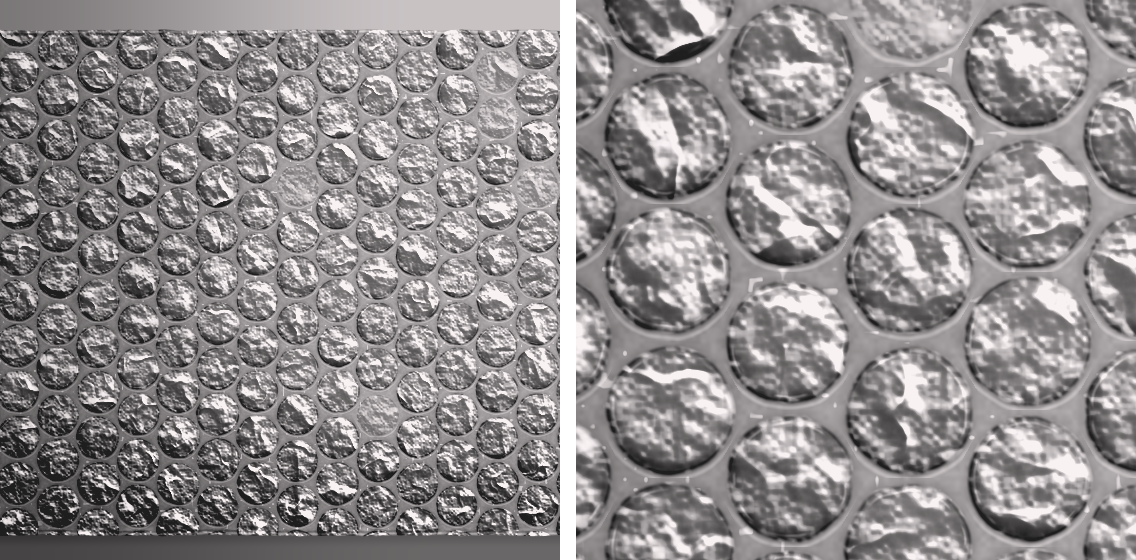
Left, the full canvas; right, a detail of the centre.
Give the GLSL for this texture, as a three.js fragment shader.

```glsl
// Sheet of crumpled bubble film on a grey backdrop: staggered columns of round
// bubbles, each with its own random creases. Creases form a height field whose
// slope is lit from the upper right; glints, rims and film grain are added.
varying vec2 vUv;

const vec2 PITCH = vec2(0.0713, 0.0816);   // column and row spacing
const vec2 FIRST = vec2(0.0326, 0.8717);   // centre of the first bubble
const float RADIUS = 0.0372;
const float JITTER = 0.0025;
const float SHEET_TOP = 0.946;
const float SHEET_BOTTOM = 0.044;
const float SOFT = 0.0016;                 // edge smoothing
const float POPPED_SHARE = 0.04;
const float CREASE_SHARPNESS = 5.5;
const vec2 LIGHT = vec2(0.5, 0.866);
const vec3 TINT = vec3(1.018, 0.988, 0.994);

float hash(vec2 p) {
  vec3 q = fract(vec3(p.xyx) * 0.1031);
  q += dot(q, q.yzx + 33.33);
  return fract((q.x + q.y) * q.z);
}

float noise(vec2 p) {
  vec2 i = floor(p), f = fract(p);
  f = f * f * (3.0 - 2.0 * f);
  return mix(mix(hash(i), hash(i + vec2(1.0, 0.0)), f.x),
             mix(hash(i + vec2(0.0, 1.0)), hash(i + 1.0), f.x), f.y);
}

float fbm(vec2 p) {
  return 0.55 * noise(p) + 0.3 * noise(p * 2.1 + 7.3) + 0.15 * noise(p * 4.3 + 19.1);
}

// Crumpled film: short random creases, bent by noise
float creaseHeight(vec2 p, vec2 seed) {
  vec2 bend = vec2(noise(p * 2.2 + seed), noise(p * 2.2 + seed + 41.0)) - 0.5;
  vec2 q = p + 0.5 * bend;
  float lean = 6.283 * hash(seed + 3.0);
  float h = 0.45 * fbm(p * 2.4 + seed * 1.7);
  for (int i = 0; i < 8; i++) {
    vec2 s = seed + float(i) * vec2(13.7, 5.9);
    float angle = lean + 2.6 * (hash(s) - 0.5);
    vec2 dir = vec2(cos(angle), sin(angle));
    float across = dot(q, dir) - 1.5 * (hash(s + 1.3) - 0.5);
    float along = dot(q, vec2(-dir.y, dir.x)) - 1.3 * (hash(s + 2.7) - 0.5);
    float fold = exp(-CREASE_SHARPNESS * sqrt(across * across + 0.003));
    h += 0.75 * (hash(s + 4.1) - 0.35) * fold * exp(-2.5 * along * along);
  }
  return h;
}

// Offset from the nearest bubble centre (xy, in radii) and its cell (zw)
vec4 nearestBubble(vec2 uv) {
  vec4 best = vec4(9.0);
  float firstColumn = floor((uv.x - FIRST.x) / PITCH.x);
  for (int i = 0; i < 2; i++) {
    float column = firstColumn + float(i);
    float top = FIRST.y + 0.5 * PITCH.y * mod(column, 2.0);
    float row = floor((top - uv.y) / PITCH.y + 0.5);
    vec2 cell = vec2(column, row) + 20.0;
    vec2 centre = vec2(FIRST.x + column * PITCH.x, top - row * PITCH.y);
    centre += JITTER * (vec2(hash(cell), hash(cell + 9.0)) - 0.5);
    vec2 p = (uv - centre) / (RADIUS * (0.98 + 0.05 * hash(cell + 5.0)));
    if (dot(p, p) < dot(best.xy, best.xy)) best = vec4(p, cell);
  }
  return best;
}

float backdrop(vec2 uv) {
  float upper = mix(0.47, 0.77, smoothstep(-0.05, 0.75, uv.x));
  float lower = mix(0.27, 0.41, smoothstep(0.0, 0.8, uv.x));
  lower -= 0.06 * smoothstep(0.02, SHEET_BOTTOM, uv.y);
  return mix(lower, upper, step(0.5, uv.y));
}

float sheet(vec2 uv) {
  float gloss = smoothstep(0.36, 0.06, uv.y);
  float ambient = 0.45 + 0.22 * smoothstep(-0.05, 0.7, uv.x) - 0.13 * gloss;

  vec4 bubble = nearestBubble(uv);
  vec2 p = bubble.xy;
  vec2 seed = bubble.zw * vec2(3.17, 7.31);
  float r = length(p) + 0.05 * (noise(p * 3.0 + seed) - 0.5);
  float popped = step(hash(bubble.zw + 61.0), POPPED_SHARE);

  // Flat film between bubbles, with grain and small sparkles
  float film = ambient + 0.09 * (fbm(uv * 75.0) - 0.5) + 0.05 * (noise(uv * 330.0) - 0.5);
  film += 0.25 * smoothstep(0.86, 0.97, noise(uv * 160.0 + 5.0));
  film -= 0.10 * exp(-9.0 * max(r - 1.0, 0.0)) * (1.0 - popped);
  film += 0.13 * smoothstep(0.06, 0.0, abs(r - 1.08)) * smoothstep(0.2, 0.9, -p.y);

  // Creased bubble skin: slope towards the light gives tone and glints
  float e = 0.025;
  float h = creaseHeight(p, seed);
  vec2 slope = vec2(creaseHeight(p + vec2(e, 0.0), seed) - h,
                    creaseHeight(p + vec2(0.0, e), seed) - h) / e;
  float facing = -dot(slope, LIGHT);
  float lit = facing / (0.55 + abs(facing));
  float skin = ambient - 0.035 - 0.07 * gloss + 0.08 * (hash(bubble.zw + 31.0) - 0.5);
  skin += (0.32 + 0.06 * gloss) * lit + 0.06 * dot(p, LIGHT);
  skin += (0.20 + 0.20 * gloss) * smoothstep(0.38, 0.72, lit);
  skin += 0.07 * (fbm(p * 9.0 + seed) - 0.5);

  // Dark wall, a thin light lip and the outline
  skin -= 0.13 * smoothstep(0.68, 0.98, r) * (1.0 - 0.5 * dot(p, LIGHT));
  skin += 0.20 * smoothstep(0.04, 0.0, abs(r - 0.9)) * smoothstep(0.45, 0.75, noise(p * 4.0 + seed + 8.0));
  skin -= 0.13 * smoothstep(0.055, 0.0, abs(r - 0.98));
  skin = mix(skin, film + 0.20 * lit + 0.03, 0.72 * popped);

  float inside = 1.0 - smoothstep(1.0 - SOFT / RADIUS, 1.0 + SOFT / RADIUS, r);
  return mix(film, skin, inside);
}

void main() {
  vec2 uv = vUv;
  float wobble = 0.005 * (fbm(vec2(uv.x * 24.0, 3.0)) - 0.5);
  float edge = min(SHEET_TOP + wobble - uv.y, uv.y - SHEET_BOTTOM + wobble);
  float tone = sheet(uv);

  // Crimped, brighter margin along the cut edges
  float margin = smoothstep(0.028, 0.0, edge);
  tone += margin * 0.35 * (fbm(uv * vec2(55.0, 110.0)) - 0.42);
  tone += 0.14 * smoothstep(0.003, 0.0, abs(edge - 0.003));
  tone -= 0.16 * smoothstep(0.003, 0.0, abs(edge - 0.0075)) * noise(uv * 40.0);

  tone = mix(backdrop(uv), tone, smoothstep(-SOFT, SOFT, edge));
  gl_FragColor = vec4(clamp(tone, 0.12, 0.96) * TINT, 1.0);
}
```
